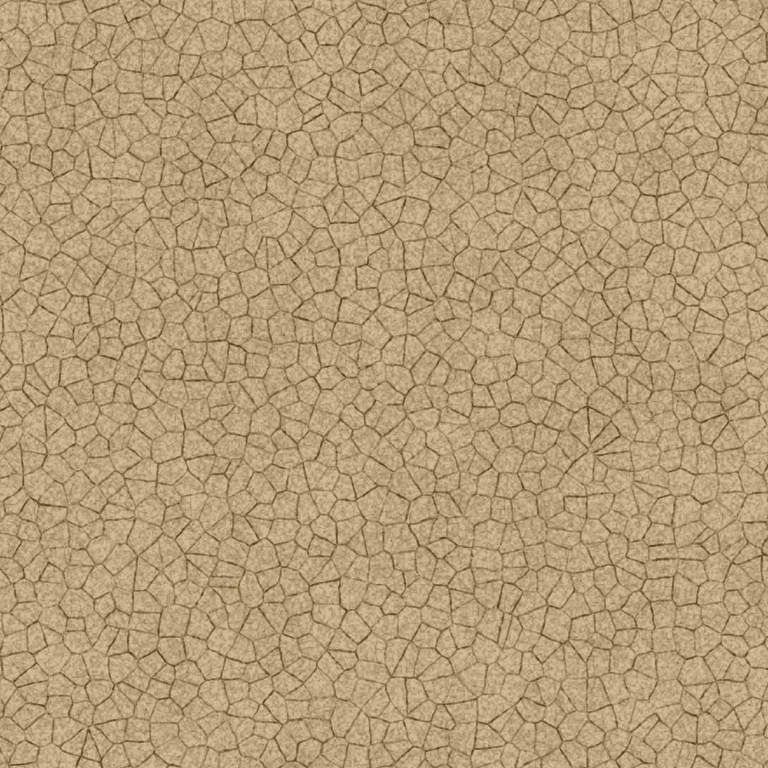
Write a three.js fragment shader that draws this texture.

```glsl
varying vec2 vUv;

const vec3 PALE_CLAY = vec3(0.78, 0.69, 0.54);
const vec3 DARK_CLAY = vec3(0.45, 0.35, 0.20);

// Sizes are fractions of the canvas, strengths run from pale (0) to dark (1)
const float PLATE_COUNT = 34.0;
const float CRACK_CORE = 0.0002;
const float CRACK_EDGE = 0.0024;
const float CRACK_FAINT = 0.34;
const float CRACK_STRONG = 0.84;
const float CRUMBLE_COUNT = 190.0;
const float CRUMBLE_STRENGTH = 0.8;

const float VEIN_COUNT = 84.0;
const float VEIN_EDGE = 0.0017;
const float VEIN_STRENGTH = 0.26;

const float WARP_COUNT = 120.0;
const float WARP_SIZE = 0.0018;

const float GRAIN_COUNT = 270.0;
const float GRAIN_STRENGTH = 0.40;
const float DUST_COUNT = 440.0;
const float DUST_STRENGTH = 0.38;
const float MOTTLE_COUNT = 14.0;
const float MOTTLE_STRENGTH = 0.12;

const float SPECK_COUNT = 150.0;
const float SPECK_CHANCE = 0.012;
const float SPECK_RADIUS = 0.0020;
const float SPECK_STRENGTH = 0.50;
const float BASE_TONE = 0.075;

float hash(vec2 p) {
  vec3 q = fract(vec3(p.xyx) * 0.1031);
  q += dot(q, q.yzx + 33.33);
  return fract((q.x + q.y) * q.z);
}

vec2 hash2(vec2 p) {
  return vec2(hash(p + 17.0), hash(p + 91.0));
}

float valueNoise(vec2 p) {
  vec2 i = floor(p);
  vec2 f = fract(p);
  f = f * f * (3.0 - 2.0 * f);
  float low = mix(hash(i), hash(i + vec2(1.0, 0.0)), f.x);
  float high = mix(hash(i + vec2(0.0, 1.0)), hash(i + 1.0), f.x);
  return mix(low, high, f.y);
}

// Returns distance to the nearest Voronoi border and a random value per border
vec2 voronoiBorder(vec2 p) {
  vec2 base = floor(p);
  vec2 f = p - base;
  vec2 nearOffset = vec2(0.0);
  vec2 nearPoint = vec2(0.0);
  float nearest = 16.0;
  for (int y = -1; y <= 1; y++) {
    for (int x = -1; x <= 1; x++) {
      vec2 offset = vec2(float(x), float(y));
      vec2 toPoint = offset + hash2(base + offset) - f;
      float d = dot(toPoint, toPoint);
      if (d < nearest) {
        nearest = d;
        nearOffset = offset;
        nearPoint = toPoint;
      }
    }
  }
  float border = 16.0;
  vec2 pairId = vec2(0.0);
  for (int y = -2; y <= 2; y++) {
    for (int x = -2; x <= 2; x++) {
      vec2 offset = nearOffset + vec2(float(x), float(y));
      vec2 toPoint = offset + hash2(base + offset) - f;
      vec2 gap = toPoint - nearPoint;
      if (dot(gap, gap) > 0.00001) {
        float d = dot(0.5 * (nearPoint + toPoint), normalize(gap));
        if (d < border) {
          border = d;
          pairId = 2.0 * base + nearOffset + offset;
        }
      }
    }
  }
  return vec2(border, hash(pairId + 203.0));
}

float speckMask(vec2 uv) {
  vec2 square = floor(uv * SPECK_COUNT);
  vec2 center = (square + 0.3 + 0.4 * hash2(square + 331.0)) / SPECK_COUNT;
  float present = step(hash(square + 577.0), SPECK_CHANCE);
  return present * (1.0 - smoothstep(0.2 * SPECK_RADIUS, SPECK_RADIUS, distance(uv, center)));
}

void main() {
  // Roughen the border lines a little
  vec2 wobble = vec2(valueNoise(vUv * WARP_COUNT), valueNoise(vUv * WARP_COUNT + 400.0));
  vec2 uv = vUv + (wobble - 0.5) * WARP_SIZE;

  // Main cracks, each with its own depth, crumbling along their length
  vec2 plate = voronoiBorder(uv * PLATE_COUNT + 40.0);
  float crack = 1.0 - smoothstep(CRACK_CORE, CRACK_EDGE, plate.x / PLATE_COUNT);
  float crumble = (valueNoise(vUv * CRUMBLE_COUNT + 310.0) - 0.5) * CRUMBLE_STRENGTH;
  crack *= mix(CRACK_FAINT, CRACK_STRONG, plate.y) * (1.0 + crumble);

  // Fine veins inside the plates
  vec2 vein = voronoiBorder(uv * VEIN_COUNT + 150.0);
  float veins = 1.0 - smoothstep(0.0, VEIN_EDGE, vein.x / VEIN_COUNT);
  veins *= vein.y * VEIN_STRENGTH;

  // Surface grain, dust and broad unevenness
  float grain = (valueNoise(vUv * GRAIN_COUNT) - 0.5) * GRAIN_STRENGTH;
  grain += (valueNoise(vUv * DUST_COUNT + 60.0) - 0.5) * DUST_STRENGTH;
  grain += (valueNoise(vUv * MOTTLE_COUNT + 25.0) - 0.5) * MOTTLE_STRENGTH;

  float tone = BASE_TONE + crack + veins + grain + speckMask(vUv) * SPECK_STRENGTH;
  gl_FragColor = vec4(mix(PALE_CLAY, DARK_CLAY, clamp(tone, -0.12, 1.3)), 1.0);
}
```
